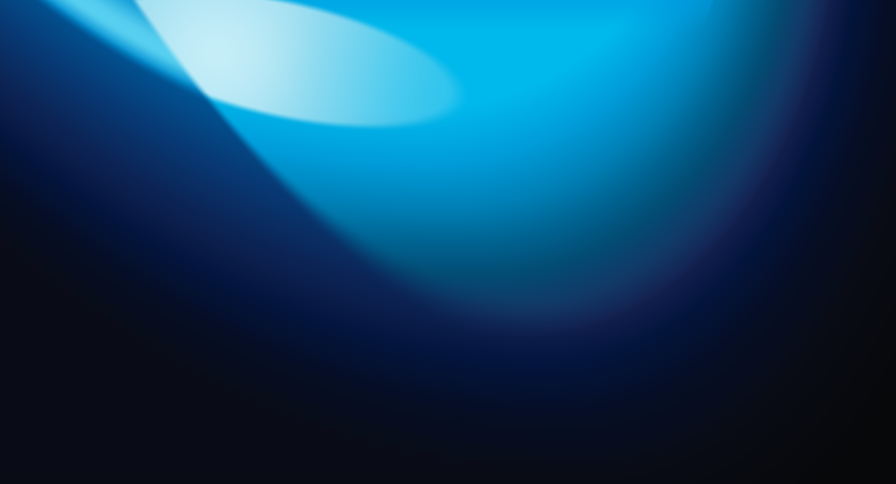
This background is drawn by a WebGL 1 fragment shader. Its source:

```glsl
precision highp float;
// Soft blue light pooling in a tilted bowl, with a pale glow at the upper left.

uniform vec2 u_resolution;

#define ASPECT 1.86
#define LIFT 0.2
#define GLOW_CENTER vec2(0.583, 0.121)
#define GLOW_RADII vec2(0.388, 0.121)
#define GLOW_TILT 0.22
#define NAVY vec3(0.01, 0.08, 0.235)
#define NIGHT vec3(0.035, 0.048, 0.09)
#define BLACK vec3(0.028, 0.03, 0.036)
#define CYAN vec3(0.0, 0.725, 0.925)
#define PALE vec3(0.62, 0.87, 0.94)

float ramp(float lo, float hi, float v) {
  return clamp((v - lo) / (hi - lo), 0.0, 1.0);
}

// Depth of the nested ellipse through p, found by bisection.
float bowlDepth(vec2 p) {
  float lo = 0.1;
  float hi = 1.8;
  for (int i = 0; i < 16; i++) {
    float depth = 0.5 * (lo + hi);
    float center = 0.88 + 0.55 * (depth - 0.54);
    float radius = 0.59 + 0.2 * (depth - 0.54);
    vec2 q = vec2(max(p.x - center, 0.0) / radius, (p.y + LIFT) / depth);
    if (dot(q, q) > 1.0) lo = depth;
    else hi = depth;
  }
  return 0.5 * (lo + hi);
}

// Shared fade from navy into the dark surroundings.
vec3 fadeOut(vec3 color, float depth) {
  color = mix(color, NAVY, ramp(0.89, 0.96, depth));
  color = mix(color, vec3(0.02, 0.055, 0.15), ramp(0.96, 1.05, depth));
  return mix(color, NIGHT, ramp(1.05, 1.18, depth));
}

vec3 bowlColor(float depth) {
  vec3 color = mix(CYAN, vec3(0.0, 0.61, 0.85), ramp(0.43, 0.54, depth));
  color = mix(color, vec3(0.0, 0.50, 0.71), ramp(0.54, 0.63, depth));
  color = mix(color, vec3(0.0, 0.39, 0.57), ramp(0.63, 0.70, depth));
  color = mix(color, vec3(0.01, 0.295, 0.45), ramp(0.70, 0.77, depth));
  color = mix(color, vec3(0.07, 0.22, 0.40), ramp(0.77, 0.84, depth));
  color = mix(color, vec3(0.075, 0.125, 0.31), ramp(0.84, 0.90, depth));
  return fadeOut(color, depth);
}

vec3 outsideColor(float depth) {
  vec3 color = mix(vec3(0.0, 0.34, 0.59), vec3(0.03, 0.22, 0.45), ramp(0.58, 0.72, depth));
  color = mix(color, vec3(0.045, 0.14, 0.33), ramp(0.72, 0.84, depth));
  color = mix(color, vec3(0.04, 0.11, 0.29), ramp(0.84, 0.90, depth));
  return fadeOut(color, depth);
}

// Thin bright wedge between the outer slope and the bowl rim.
vec3 addStreak(vec3 color, vec2 p) {
  float x = p.x - 0.085;
  float d = 0.74 * x - 0.45 * x * x - p.y;
  float core = smoothstep(0.0, 0.05, d) * (1.0 - smoothstep(0.06, 0.15, d));
  vec3 light = mix(vec3(0.0, 0.56, 0.82), vec3(0.34, 0.81, 0.94), core);
  return mix(color, light, smoothstep(-0.012, 0.02, d));
}

// Pale tilted ellipse, crisp below and diffuse above.
vec3 addGlow(vec3 color, vec2 p) {
  vec2 axis = normalize(vec2(1.0, GLOW_TILT));
  vec2 d = p - GLOW_CENTER;
  vec2 q = vec2(dot(d, axis), dot(d, vec2(-axis.y, axis.x))) / GLOW_RADII;
  float r = length(q);
  float softness = mix(0.1, 0.6, smoothstep(0.4, -0.5, 0.0) * smoothstep(-0.3, 0.7, -q.y));
  float mask = 1.0 - smoothstep(1.0 - softness, 1.04, r);
  mask *= 1.0 - 0.7 * smoothstep(-0.1, 1.0, q.x);
  vec3 light = mix(PALE, vec3(0.77, 0.93, 0.97), 1.0 - smoothstep(0.0, 0.25, length(p - vec2(0.45, 0.11))));
  return mix(color, light, mask);
}

void main() {
  // Height units, with y measured down from the top edge.
  vec2 uv = gl_FragCoord.xy / u_resolution;
  vec2 p = vec2(uv.x * ASPECT, 1.0 - uv.y);
  float depth = bowlDepth(p);

  // Interior of the bowl
  float leftRise = max(0.9 - p.x, 0.0);
  vec3 inside = bowlColor(depth + 0.25 * leftRise * leftRise);
  inside = mix(inside, vec3(0.0, 0.6, 0.87), 0.5 * (1.0 - smoothstep(0.0, 0.07, p.y)) * step(depth, 0.6));
  inside = addGlow(inside, p);

  // Slope to the left
  float slope = max(1.165 - p.x, 0.0);
  vec3 outside = addStreak(outsideColor(depth + 0.35 * slope * slope), p);

  // Rim, sharp at the top and blurred toward the bottom
  float reach = min(p.x - 1.25, 0.0);
  float rim = 0.70 - 0.742 * reach * reach - p.y;
  float blur = mix(0.014, 0.07, smoothstep(0.4, 1.1, p.x));
  vec3 color = mix(outside, inside, smoothstep(-blur, blur, rim));

  color = mix(color, BLACK, ramp(1.15, 1.38, depth));
  gl_FragColor = vec4(color, 1.0);
}
```
